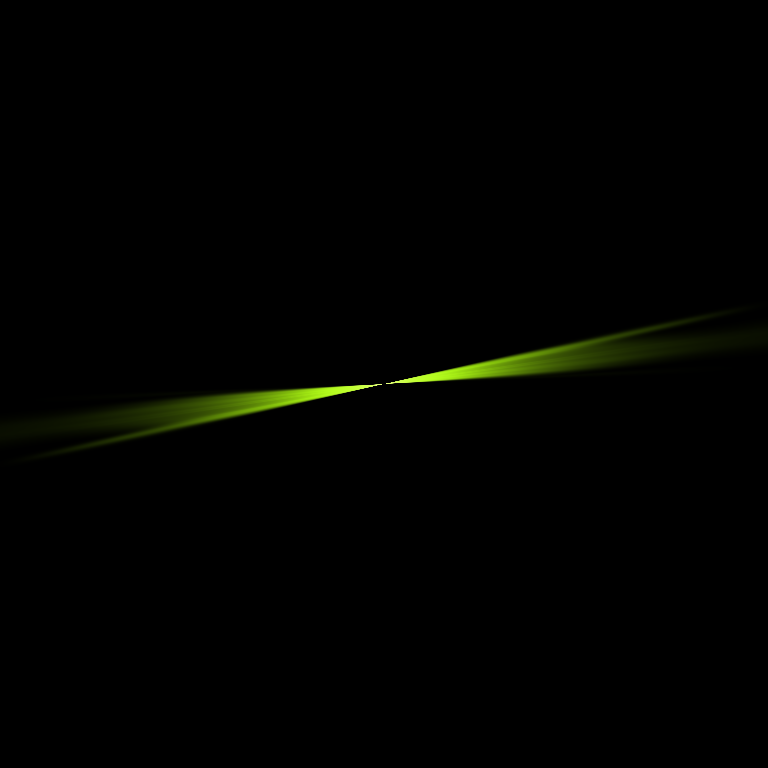
Reproduce this background procedurally as a Shadertoy shader.

```glsl
const vec3 LIME = vec3(0.68, 1.0, 0.05);
const vec3 HOT = vec3(0.93, 1.0, 0.55);

float hash(float n) {
    n = fract(n * 0.1031);
    n *= n + 33.33;
    return fract(n * (n + n));
}

float noise(float x) {
    float cell = floor(x);
    float t = fract(x);
    return mix(hash(cell), hash(cell + 1.0), t * t * (3.0 - 2.0 * t));
}

float bell(float x, float center, float width) {
    float d = (x - center) / width;
    return exp(-d * d);
}

// Soft window between two slopes
float band(float slope, float low, float high, float soft) {
    return smoothstep(low, low + soft, slope)
         * (1.0 - smoothstep(high - soft, high, slope));
}

// Faint rays running along the beam
float rays(float slope) {
    return 0.86 + 0.18 * noise(slope * 65.0) + 0.08 * noise(slope * 150.0 + 17.0);
}

float beamLight(float slope, float reach, float pixel) {
    float blur = pixel / max(reach, pixel);
    float spread = smoothstep(0.15, 0.46, reach);

    // Broad body, narrowing away from its upper edge
    float low = mix(0.043, 0.070, spread);
    float high = mix(0.236, 0.182, spread);
    float soft = clamp(mix(0.045, 0.055, spread) + 0.5 * blur, 0.04, 0.09);
    float body = band(slope, low, high, soft) * rays(slope);
    body *= 0.024 / (reach * reach + 0.0012) * mix(1.0, 0.6, spread);

    // Bright upper streak and faint lower fringe
    float center = mix(0.200, 0.209, spread);
    float streak = bell(slope, center, mix(0.018, 0.009, spread));
    streak *= 0.42 * (1.0 - smoothstep(0.18, 0.52, reach));
    float fringe = 0.03 * bell(slope, 0.046, 0.009)
                 * (1.0 - smoothstep(0.2, 0.5, reach));

    // Small dark gap at the crossing
    float gap = smoothstep(0.001, 0.004, reach);
    return (body + streak + fringe) * gap;
}

void mainImage(out vec4 fragColor, in vec2 fragCoord) {
    float pixel = 1.0 / iResolution.y;
    vec2 p = (fragCoord - 0.5 * iResolution.xy) * pixel;

    // Both halves share the same slope about the center
    float reach = max(abs(p.x), 0.0001);
    float slope = p.y * sign(p.x) / reach;

    // The beam pales toward the crossing
    float light = beamLight(slope, reach, pixel);
    vec3 tint = mix(LIME, HOT, exp(-reach * 28.0));
    fragColor = vec4(tint * (1.0 - exp(-light)), 1.0);
}
```
